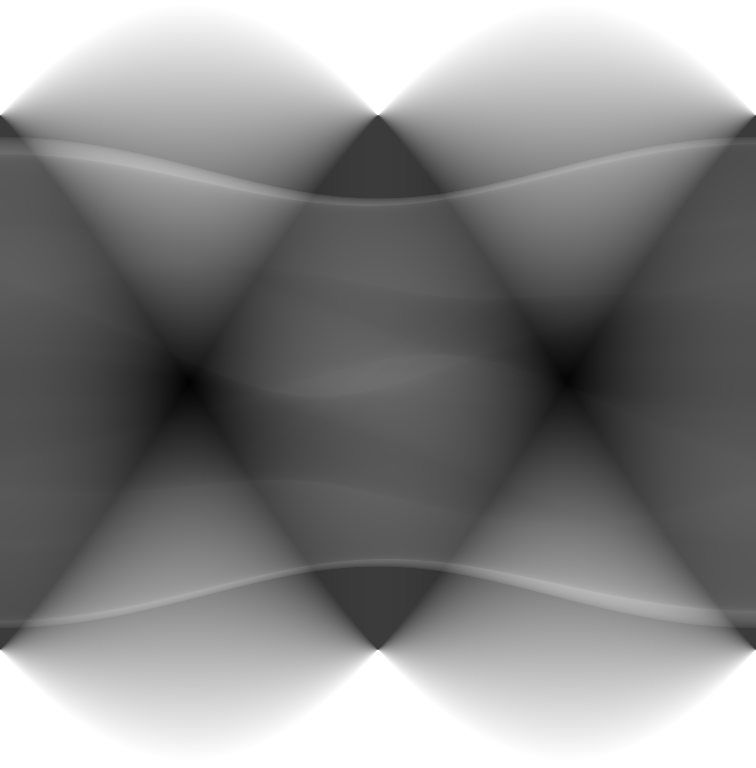
Write a Shadertoy shader that draws this background.

```glsl
// Line integral through a solid square of half side 1
float squareChord(vec2 normal, float offset, float blur) {
    vec2 n = abs(normal);
    float outer = n.x + n.y;
    float ramp = max(2.0 * min(n.x, n.y), blur);
    return 2.0 / max(n.x, n.y) * clamp((outer - abs(offset)) / ramp, 0.0, 1.0);
}

// Line integral through a tilted ellipse
float ellipseChord(vec2 normal, float offset, vec2 center, vec2 radii, float tilt) {
    float a = radians(tilt);
    vec2 local = vec2(dot(normal, vec2(cos(a), sin(a))),
                      dot(normal, vec2(-sin(a), cos(a))));
    float reach = length(radii * local);
    float s = offset - dot(center, normal);
    return 2.0 * radii.x * radii.y * sqrt(max(reach * reach - s * s, 0.0)) / (reach * reach);
}

void mainImage(out vec4 fragColor, in vec2 fragCoord) {
    vec2 uv = fragCoord / iResolution.xy;

    // Horizontal axis is the ray angle, vertical axis the ray offset
    float angle = 3.14159 * uv.x;
    vec2 n = vec2(sin(angle), cos(angle));
    float t = (uv.y - 0.502) / 0.348;
    float blur = 3.0 / iResolution.y;

    // Thin shell around a faint interior
    float light = ellipseChord(n, t, vec2(0.0), vec2(0.69, 0.92), 0.0);
    light -= 0.8 * ellipseChord(n, t, vec2(0.0, -0.0184), vec2(0.6624, 0.874), 0.0);

    // Two leaning hollows
    light -= 0.2 * ellipseChord(n, t, vec2(0.22, 0.0), vec2(0.11, 0.31), -18.0);
    light -= 0.2 * ellipseChord(n, t, vec2(-0.22, 0.0), vec2(0.16, 0.41), 18.0);

    // Upper lobe and small inclusions
    light += 0.1 * ellipseChord(n, t, vec2(0.0, 0.35), vec2(0.21, 0.25), 0.0);
    for (float side = -1.0; side <= 1.0; side += 2.0) {
        light += 0.1 * ellipseChord(n, t, vec2(0.0, 0.1 * side), vec2(0.046), 0.0);
    }
    for (float i = -1.0; i <= 1.0; i += 1.0) {
        vec2 radii = vec2(i < 0.0 ? 0.046 : 0.023, i > 0.0 ? 0.046 : 0.023);
        light += 0.1 * ellipseChord(n, t, vec2(0.07 * i - 0.01 * abs(i), -0.605), radii, 0.0);
    }

    // Denser rays are darker
    float density = squareChord(n, t, blur) - light;
    fragColor = vec4(vec3(clamp(1.0 - density / 2.6, 0.0, 1.0)), 1.0);
}
```
